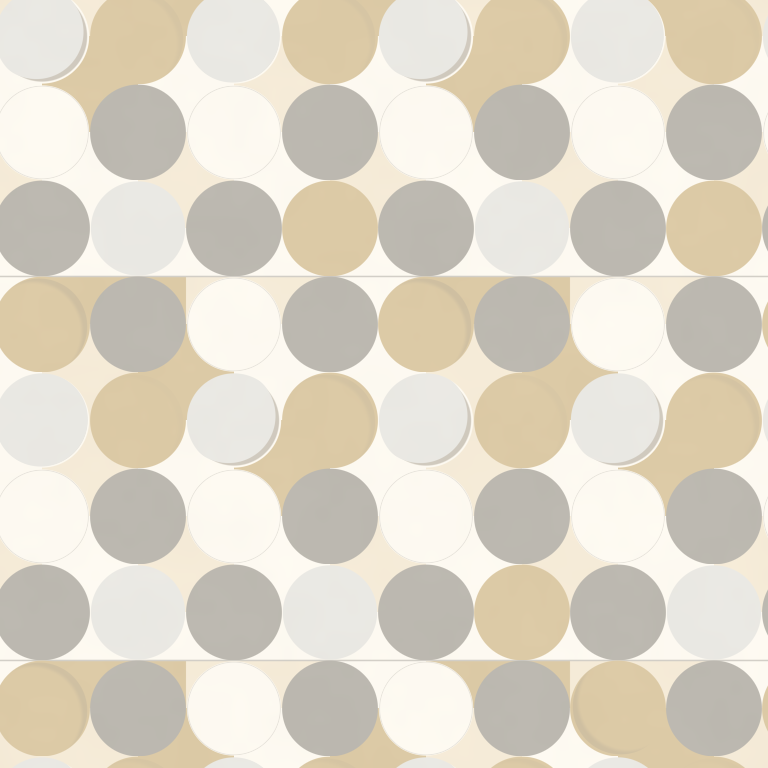
Give the GLSL for this pattern, as a Shadertoy shader.

```glsl
// Rows of touching discs in muted grey, tan and ivory on an 8 x 8 wrapping grid.
// Integer rules colour each disc and each gap between four discs; shifted
// circles cut the crescent shadows and a wrapping noise adds a faint mottle.

const int   GRID = 8;                        // discs across and down
const vec2  OFFSET = vec2(0.0625, 0.12);     // grid shift, in cells
const float R_DARK = 0.499;                  // radius of grey and tan discs
const float R_LIGHT = 0.491;                 // radius of white and silver discs
const float OUTLINE = 0.008;                 // rim width on white discs
const float RULE = 0.008;                    // half width of horizontal rules
const float MOTTLE = 0.012;
const vec2  SHADE_DIR = vec2(0.78, -0.63);   // side of the silver crescents
const vec2  FOLD_DIR = vec2(0.80, 0.60);     // side of the tan streaks

const vec3 GREY   = vec3(0.737, 0.722, 0.690);
const vec3 IVORY  = vec3(0.993, 0.978, 0.945);
const vec3 TAN    = vec3(0.862, 0.791, 0.650);
const vec3 SILVER = vec3(0.916, 0.911, 0.891);
const vec3 CREAM  = vec3(0.961, 0.921, 0.845);
const vec3 SHADOW = vec3(0.815, 0.790, 0.745);
const vec3 STREAK = vec3(0.800, 0.742, 0.630);
const vec3 LINE   = vec3(0.825, 0.810, 0.780);

float hash(ivec2 c) {
    uint h = uint(c.x) * 1597334677u ^ uint(c.y) * 3812015801u;
    h = (h ^ (h >> 15)) * 2246822519u;
    h = (h ^ (h >> 13)) * 3266489917u;
    return float((h ^ (h >> 16)) & 65535u) / 65535.0;
}

// Value noise that repeats every "period" units
float noise(vec2 p, int period) {
    vec2 f = fract(p);
    f = f * f * (3.0 - 2.0 * f);
    ivec2 a = ivec2(floor(p)) % period;
    ivec2 b = (a + 1) % period;
    return mix(mix(hash(a), hash(ivec2(b.x, a.y)), f.x),
               mix(hash(ivec2(a.x, b.y)), hash(b), f.x), f.y);
}

// 1 inside a signed distance, 0 outside
float cover(float d, float aa) { return 1.0 - smoothstep(-aa, aa, d); }

// Colour rules repeat every four rows; accents change between the two bands
vec3 discColour(ivec2 c) {
    int kind = c.y % 4;
    bool firstBand = c.y < 4;
    bool even = c.x % 2 == 0;
    if (kind == 0) return even ? SILVER : TAN;
    if (kind == 1) return even ? IVORY : GREY;
    if (even == (kind == 2)) return GREY;
    if (kind == 2) {
        bool accent = firstBand ? c.x % 4 == 3 : c.x == 5;
        return accent ? TAN : SILVER;
    }
    bool accent = firstBand ? c.x % 4 == 0 : c.x % 6 == 0;
    return accent ? TAN : IVORY;
}

// Gap to the lower right of disc g; q is the position about its centre
vec3 gapColour(ivec2 g, vec2 q, float aa) {
    int kind = g.y % 4;
    int band = g.y / 4;
    int step4 = g.x % 4;
    if (kind == 0) {
        if (g.x % 2 == 1) return IVORY;
        return (g.x / 2 + band) % 2 == 0 ? TAN : CREAM;
    }
    if (kind == 1) return g.x % 2 == 1 ? CREAM : IVORY;
    if (kind == 2) {
        vec3 below = step4 == 3 ? IVORY : step4 == 2 ? CREAM : TAN;
        if (step4 == 1) below = mix(TAN, CREAM, smoothstep(-aa, aa, q.x));
        vec3 col = mix(below, IVORY, smoothstep(-aa, aa, q.y));
        return mix(col, LINE, cover(abs(q.y) - RULE, aa));
    }
    if (band == 0) return step4 == 0 ? CREAM : step4 == 1 ? TAN : IVORY;
    int k = g.x * 3 % GRID;
    return k > 5 ? IVORY : (k > 0 && k < 4) ? TAN : CREAM;
}

void mainImage(out vec4 fragColor, in vec2 fragCoord) {
    vec2 uv = fragCoord / iResolution.xy;
    float n = float(GRID);
    float aa = 0.7 * n / min(iResolution.x, iResolution.y);
    vec2 p = vec2(uv.x, 1.0 - uv.y) * n + OFFSET;   // rows count downwards

    // Gaps and rules
    ivec2 g = (ivec2(floor(p - 0.5)) + GRID) % GRID;
    vec2 gapPos = (fract(p - 0.5) - 0.5) * vec2(1.0, -1.0);
    vec3 col = gapColour(g, gapPos, aa);

    // Disc face
    ivec2 c = ivec2(floor(p)) % GRID;
    vec2 q = (fract(p) - 0.5) * vec2(1.0, -1.0);
    vec3 face = discColour(c);
    bool pale = face == IVORY || face == SILVER;
    float radius = pale ? R_LIGHT : R_DARK;
    float d = length(q) - radius;
    int kind = c.y % 4;

    if (face == IVORY) {
        face = mix(face, LINE, 0.55 * cover(abs(d + OUTLINE) - 0.5 * OUTLINE, aa));
    } else if (face == SILVER && kind == 0) {
        // Crescent with a bright outer rim
        bool strong = c.y == 0 ? c.x % 4 == 0 : c.x > 0;
        float shift = strong ? 0.075 : 0.018;
        float inner = length(q + SHADE_DIR * shift) - radius;
        vec3 shade = mix(SHADOW, IVORY, smoothstep(-0.030, -0.012, d));
        face = mix(face, shade, 1.0 - cover(inner, aa));
    } else if (face == TAN && kind != 2) {
        // Streak between two shifted circles
        vec2 dir = c == ivec2(6, 7) ? -FOLD_DIR : FOLD_DIR;
        float strength = kind == 3 ? 0.8 : 0.15 + 0.35 * hash(c);
        float inner = length(q + dir * 0.13) - radius;
        float outer = length(q + dir * 0.035) - radius;
        face = mix(face, STREAK, strength * smoothstep(-aa, 0.05, inner) * cover(outer, aa));
    }
    col = mix(col, face, cover(d, aa));

    // Paper mottle
    float m = noise(uv * 16.0, 16) * 0.6 + noise(uv * 48.0, 48) * 0.4;
    fragColor = vec4(col + MOTTLE * (m - 0.5), 1.0);
}
```
